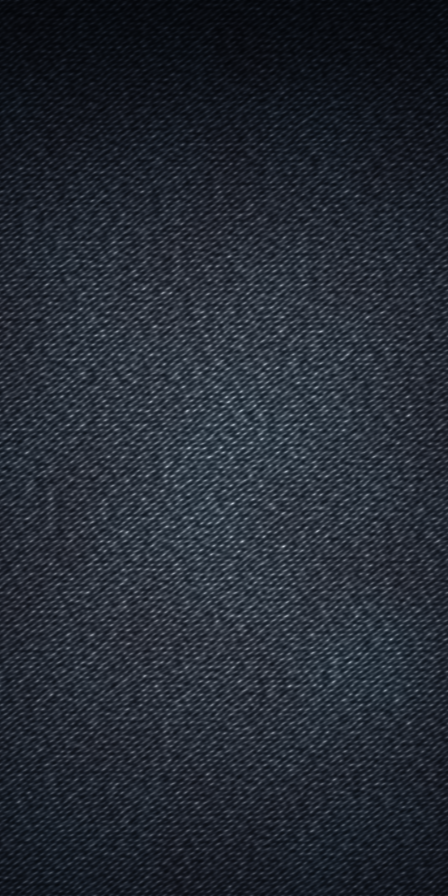
Give the GLSL for this texture, as a WebGL 2 fragment shader.

```glsl
#version 300 es
precision highp float;
// Dark blue-grey denim: fine diagonal twill, soft shading and faint teal patches.

uniform vec2 u_resolution;
out vec4 fragColor;

const float TAU = 6.28319;
const float RIB_DENSITY = 178.0;  // diagonal ribs per canvas height
const float ROW_DENSITY = 192.0;  // horizontal thread rows per canvas height
const vec2 TWILL_DIRECTION = vec2(0.766, 0.643);
const vec2 WEFT_DIRECTION = vec2(1.0, 0.0);

float hash(vec2 cell) {
    vec3 p = fract(vec3(cell.xyx) * vec3(0.1031, 0.103, 0.0973));
    p += dot(p, p.yzx + 33.33);
    return fract((p.x + p.y) * p.z);
}

vec2 gradientAt(vec2 cell) {
    float angle = TAU * hash(cell);
    return vec2(cos(angle), sin(angle));
}

float gradientNoise(vec2 p) {
    vec2 cell = floor(p);
    vec2 f = p - cell;
    vec2 fade = f * f * f * (f * (f * 6.0 - 15.0) + 10.0);
    vec2 e = vec2(1.0, 0.0);
    float a = dot(gradientAt(cell), f);
    float b = dot(gradientAt(cell + e.xy), f - e.xy);
    float c = dot(gradientAt(cell + e.yx), f - e.yx);
    float d = dot(gradientAt(cell + e.xx), f - e.xx);
    return mix(mix(a, b, fade.x), mix(c, d, fade.x), fade.y);
}

float cloudNoise(vec2 p) {
    float sum = 0.0;
    float weight = 0.6;
    for (int octave = 0; octave < 3; octave++) {
        sum += weight * gradientNoise(p);
        p = p * 2.1 + 17.3;
        weight *= 0.5;
    }
    return sum;
}

float softSpot(vec2 p, vec2 middle, float radius) {
    vec2 offset = (p - middle) / radius;
    return exp(-dot(offset, offset));
}

// Rotates p so that x runs along the direction and y across it.
vec2 alongAcross(vec2 p, vec2 direction) {
    return vec2(dot(p, direction), dot(p, vec2(-direction.y, direction.x)));
}

// Parallel threads as a wave that fades out once too fine to resolve.
float threads(vec2 p, vec2 direction, float density, float wobble) {
    float phase = alongAcross(p, direction).y * density + wobble;
    return cos(TAU * phase) * (1.0 - smoothstep(0.7, 1.4, fwidth(phase)));
}

// Uneven fibres, stretched along one direction.
float fibres(vec2 p, vec2 direction, vec2 density) {
    return gradientNoise(alongAcross(p, direction) * density + 41.7);
}

// Diagonal ribs cut into short flat stitches by the thread rows.
float twillWeave(vec2 p) {
    float ribs = threads(p, TWILL_DIRECTION, RIB_DENSITY, 0.25 * gradientNoise(p * 40.0));
    float rows = threads(p, WEFT_DIRECTION, ROW_DENSITY, 0.35 * gradientNoise(p * 30.0));
    return 0.38 * ribs + 0.13 * rows * (1.0 + ribs)
         + 0.40 * fibres(p, TWILL_DIRECTION, vec2(105.0, 200.0))
         + 0.65 * fibres(p, WEFT_DIRECTION, vec2(85.0, 230.0))
         + 0.30 * fibres(p, WEFT_DIRECTION, vec2(210.0, 225.0));
}

// Brightness over the cloth: dark top, softer fall-off at the foot and sides.
float clothShade(vec2 uv) {
    float top = 1.0 - smoothstep(0.6, 1.02, uv.y);
    float foot = smoothstep(-0.25, 0.36, uv.y);
    float side = 2.0 * uv.x - 1.0;
    return mix(0.045, 0.225, top * foot * (1.0 - 0.32 * side * side));
}

// Blue tint: violet-grey cloth turning teal inside the patches.
vec3 tintCloth(float value, float patchAmount) {
    vec3 violetTint = vec3(-0.017, -0.004, 0.034);
    vec3 tealTint = vec3(-0.042, 0.003, 0.046);
    vec3 tint = mix(violetTint, tealTint, patchAmount);
    return vec3(value) + tint * smoothstep(-0.07, 0.16, value);
}

void main() {
    vec2 uv = gl_FragCoord.xy / u_resolution;
    vec2 p = gl_FragCoord.xy / u_resolution.y;

    // Broad light and colour patches
    float clouds = cloudNoise(p * 7.0);
    float glow = softSpot(p, vec2(0.26, 0.52), 0.15)
               + softSpot(p, vec2(0.40, 0.26), 0.09);
    float patchAmount = clamp(0.25 + 0.65 * glow + 0.8 * clouds, 0.0, 1.0);
    float shade = clothShade(uv) * (1.0 + 0.16 * glow + 0.2 * clouds);

    // Woven relief
    float value = shade * 0.95 * exp(twillWeave(p));
    fragColor = vec4(clamp(tintCloth(value, patchAmount), 0.0, 1.0), 1.0);
}
```
